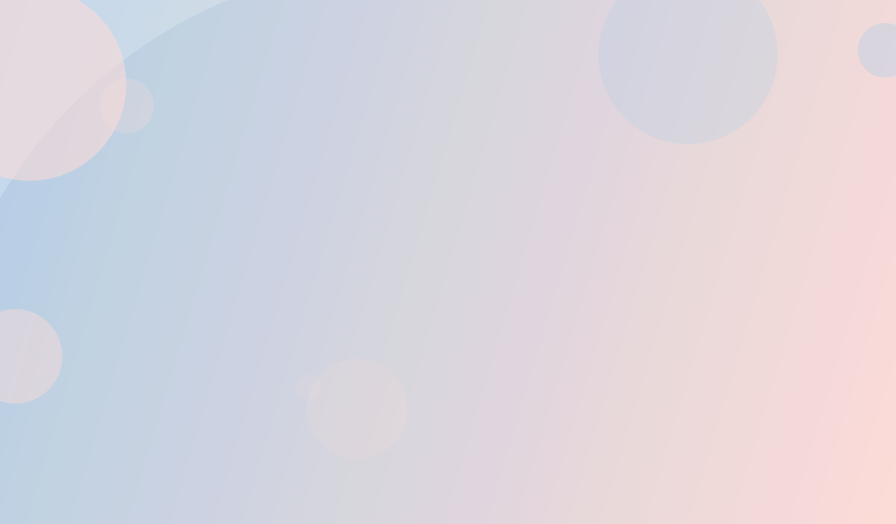
Give the GLSL for this background, as a WebGL 1 fragment shader.

```glsl
precision highp float;
// Soft diagonal gradient from sky blue to peach, with translucent discs.
// Each disc is a smoothed circle distance blended over the gradient;
// a pale wedge at the upper left is the outside of one very large circle.
// Lengths are in canvas heights, with the origin at the lower left.

uniform vec2 u_resolution;

const vec3 SKY_BLUE = vec3(0.705, 0.810, 0.898);
const vec3 PEACH = vec3(0.992, 0.860, 0.842);
const vec3 WHITE = vec3(1.0);

// Gradient: sideways lean of its bands and a faint alternating tint
const float BAND_LEAN = 0.30;
const vec3 TINT = vec3(0.0, -0.004, 0.006);
const float TINT_PERIOD = 0.28;
const float TINT_OFFSET = 0.05;

// Pale wedge: circle as (x, y, radius), opacity, and its right-hand fade
const vec3 WEDGE_CIRCLE = vec3(0.787, 0.156, 0.9144);
const float WEDGE_OPACITY = 0.20;
const vec2 WEDGE_FADE = vec2(0.50, 0.75);

// Discs as (x, y, radius, opacity)
const vec4 CORNER_DISC = vec4(0.056, 0.840, 0.185, 0.55);
const vec4 CORNER_MOON = vec4(0.242, 0.798, 0.052, 0.24);
const vec4 LEFT_DISC = vec4(0.029, 0.320, 0.090, 0.45);
const vec4 FAINT_DISC = vec4(0.682, 0.220, 0.096, 0.15);
const vec4 FAINT_MOON = vec4(0.589, 0.262, 0.024, 0.10);
const vec4 TOP_DISC = vec4(1.313, 0.896, 0.171, 0.30);
const vec4 EDGE_DISC = vec4(1.689, 0.904, 0.052, 0.40);

// Coverage of a circle (x, y, radius), smoothed over about one pixel
float circleMask(vec2 p, vec3 circle) {
  float d = length(p - circle.xy) - circle.z;
  return clamp(0.5 - d * u_resolution.y, 0.0, 1.0);
}

vec3 addDisc(vec3 base, vec2 p, vec4 disc, vec3 color) {
  return mix(base, color, disc.w * circleMask(p, disc.xyz));
}

vec3 gradient(vec2 p, float aspect) {
  float t = (p.x + BAND_LEAN * (1.0 - p.y)) / (aspect + BAND_LEAN);
  float ripple = cos(6.28318 * (t - TINT_OFFSET) / TINT_PERIOD);
  return mix(SKY_BLUE, PEACH, t) + TINT * ripple;
}

void main() {
  vec2 p = gl_FragCoord.xy / u_resolution.y;
  vec3 color = gradient(p, u_resolution.x / u_resolution.y);

  // Pale wedge outside the large arc
  float wedge = 1.0 - circleMask(p, WEDGE_CIRCLE);
  wedge *= 1.0 - smoothstep(WEDGE_FADE.x, WEDGE_FADE.y, p.x);
  color = mix(color, WHITE, WEDGE_OPACITY * wedge);

  // Peach discs over the blue side
  color = addDisc(color, p, CORNER_MOON, PEACH);
  color = addDisc(color, p, CORNER_DISC, PEACH);
  color = addDisc(color, p, LEFT_DISC, PEACH);
  color = addDisc(color, p, FAINT_MOON, PEACH);
  color = addDisc(color, p, FAINT_DISC, PEACH);

  // Blue discs over the peach side
  color = addDisc(color, p, TOP_DISC, SKY_BLUE);
  color = addDisc(color, p, EDGE_DISC, SKY_BLUE);

  gl_FragColor = vec4(color, 1.0);
}
```
